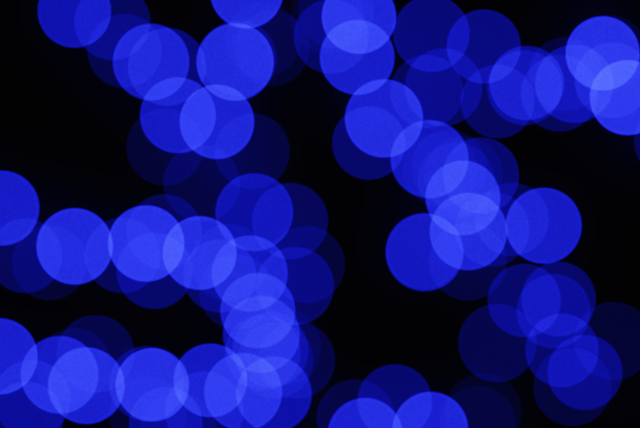
Write a Shadertoy shader that draws this background.

```glsl
#define DISC_RADIUS 0.089
#define EDGE_SOFTNESS 0.0035
#define RIM_GAIN 0.10
#define BRIGHT_LEVEL 2.0
#define FAINT_LEVEL 0.58
#define BRIGHT_JITTER 0.035
#define FAINT_JITTER 0.10
#define HAZE_LEVEL 0.09
#define HAZE_WIDTH 0.11
#define GRAIN_SCALE 260.0
#define GRAIN_AMOUNT 0.10

float hash(vec2 p) {
    vec3 q = fract(vec3(p.xyx) * 0.1031);
    q += dot(q, q.yzx + 33.33);
    return fract((q.x + q.y) * q.z);
}

float valueNoise(vec2 p) {
    vec2 cell = floor(p), f = fract(p);
    f = f * f * (3.0 - 2.0 * f);
    return mix(mix(hash(cell), hash(cell + vec2(1, 0)), f.x),
               mix(hash(cell + vec2(0, 1)), hash(cell + vec2(1, 1)), f.x), f.y);
}

float segmentDistance(vec2 p, vec2 a, vec2 b) {
    vec2 ab = b - a;
    return length(p - a - ab * clamp(dot(p - a, ab) / dot(ab, ab), 0.0, 1.0));
}

// Flat out-of-focus disc with a slightly brighter rim
float disc(vec2 p, float radius) {
    float r = length(p);
    float edge = max(EDGE_SOFTNESS, 0.8 / iResolution.y);
    float inside = 1.0 - smoothstep(radius - edge, radius + edge, r);
    return inside * (1.0 + RIM_GAIN * smoothstep(0.85, 1.0, r / radius));
}

// Discs scattered along a line: every third one bright, the rest faint
float strand(vec2 p, vec2 a, vec2 b, int count, float gain, float seed) {
    float haze = segmentDistance(p, a, b) / HAZE_WIDTH;
    float light = HAZE_LEVEL * gain * exp(-haze * haze);
    for (int i = 0; i < count; i++) {
        vec2 id = vec2(float(i) * 7.0 + 3.0, seed * 19.0 + 5.0);
        bool bright = i % 3 == 0;
        vec2 jitter = 2.0 * vec2(hash(id), hash(id + 41.3)) - 1.0;
        vec2 center = mix(a, b, (float(i) + 0.5) / float(count))
                    + jitter * (bright ? BRIGHT_JITTER : FAINT_JITTER);
        float h = hash(id + 87.1);
        float level = bright ? BRIGHT_LEVEL * gain * mix(0.8, 1.15, h)
                             : FAINT_LEVEL * mix(0.12, 1.0, h);
        float radius = DISC_RADIUS * mix(0.96, 1.03, hash(id + 12.7));
        light += level * disc(p - center, radius);
    }
    return light;
}

// Black through deep blue to a pale blue where discs pile up
vec3 blueRamp(float light) {
    float blue = 1.0 - exp(-light);
    float glow = pow(blue, 6.0);
    float excess = min(max(light - 3.2, 0.0), 3.0);
    return vec3(0.007, 0.007, 0.012)
         + vec3(0.045, 0.055, 0.98) * blue
         + vec3(0.19, 0.24, 0.0) * glow
         + vec3(0.035, 0.045, 0.0) * excess;
}

void mainImage(out vec4 fragColor, in vec2 fragCoord) {
    vec2 p = fragCoord / iResolution.y;
    float light = 0.0;

    // Upper strands
    light += strand(p, vec2(0.18, 0.97), vec2(0.50, 0.64), 8, 0.65, 1.0);
    light += strand(p, vec2(0.61, 1.03), vec2(0.53, 0.66), 7, 0.80, 2.0);
    light += strand(p, vec2(0.80, 0.96), vec2(0.85, 0.81), 5, 0.90, 3.0);
    light += strand(p, vec2(0.97, 0.90), vec2(1.36, 0.78), 10, 0.35, 4.0);
    light += strand(p, vec2(1.40, 0.92), vec2(1.52, 0.70), 5, 1.00, 5.0);

    // Right-hand strands
    light += strand(p, vec2(0.92, 0.73), vec2(1.10, 0.47), 9, 0.70, 6.0);
    light += strand(p, vec2(0.97, 0.43), vec2(1.26, 0.46), 7, 0.65, 7.0);
    light += strand(p, vec2(1.18, 0.28), vec2(1.44, 0.10), 8, 0.28, 8.0);

    // Left and lower strands
    light += strand(p, vec2(0.00, 0.50), vec2(0.52, 0.38), 10, 0.85, 9.0);
    light += strand(p, vec2(0.60, 0.50), vec2(0.65, 0.08), 13, 0.55, 10.0);
    light += strand(p, vec2(-0.02, 0.14), vec2(0.65, 0.06), 17, 0.75, 11.0);
    light += strand(p, vec2(0.83, 0.00), vec2(1.12, 0.03), 6, 0.75, 12.0);

    // Fine sensor grain
    light *= 1.0 + GRAIN_AMOUNT * (valueNoise(p * GRAIN_SCALE) - 0.5);
    fragColor = vec4(blueRamp(light), 1.0);
}
```
